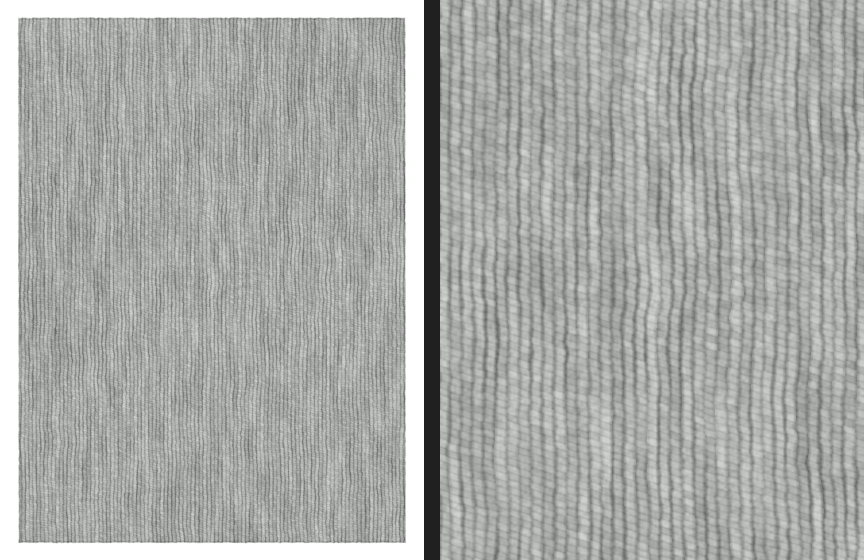
Left, the full canvas; right, a detail of the centre.
Write a Shadertoy shader that draws this texture.

```glsl
// Grey loop-pile rug with about 100 fine vertical ribs on a white ground.

float hash(vec2 p) {
    return fract(sin(dot(p, vec2(127.1, 311.7))) * 43758.5453);
}

float noise(vec2 p) {
    vec2 i = floor(p), f = fract(p);
    f = f * f * (3.0 - 2.0 * f);
    return mix(mix(hash(i), hash(i + vec2(1, 0)), f.x),
               mix(hash(i + vec2(0, 1)), hash(i + vec2(1, 1)), f.x), f.y);
}

// Brightness of the pile; p runs from 0 to 1 over the rug
float pile(vec2 p) {
    // Ribs lean and wobble slightly
    float x = p.x * 100.0 + 0.5 * noise(p * vec2(14.0, 26.0))
            + 0.25 * noise(p * vec2(100.0, 130.0));
    float rib = floor(x);
    float across = fract(x) - 0.5;

    // Each rib has its own stagger of loops
    float y = p.y * 216.0 + 7.0 * hash(vec2(rib, 3.0)) + 0.5 * across;
    float loopId = floor(y);
    float along = fract(y) - 0.5;

    // Grooves fade in and out along their length
    float side = floor(x + 0.5);
    float depth = 0.35 + 0.9 * noise(vec2(side * 7.3, p.y * 22.0 + side));
    float groove = smoothstep(0.16, 0.5, abs(across)) * depth;

    // Yarn tone changes in runs, with small differences between loops
    float run = noise(vec2(rib * 5.7, p.y * 16.0 + rib * 3.1)) - 0.5;
    float grain = hash(vec2(rib, loopId)) - 0.5;
    float fibre = noise(p * vec2(330.0, 520.0)) - 0.5;
    float gap = smoothstep(0.2, 0.5, abs(along));
    float cloud = noise(p * vec2(5.0, 4.0)) - 0.5;

    return 0.715 - 0.2 * groove - 0.05 * gap + 0.13 * run
         + 0.07 * grain + 0.08 * fibre + 0.025 * cloud;
}

void mainImage(out vec4 fragColor, in vec2 fragCoord) {
    vec2 uv = fragCoord / iResolution.xy;
    float pixel = 1.0 / iResolution.y;

    // Average four samples to smooth the weave
    float tone = 0.0;
    for (int i = 0; i < 4; i++) {
        vec2 offset = (vec2(i % 2, i / 2) - 0.5) * 0.5;
        vec2 q = (fragCoord + offset) / iResolution.xy;
        tone += 0.25 * pile((q - vec2(0.044, 0.031)) / vec2(0.912, 0.937));
    }

    // Rug outline with a slightly uneven edge
    vec2 aspect = vec2(iResolution.x / iResolution.y, 1.0);
    vec2 centre = vec2(0.5 + 0.0012 * (0.5 - uv.y), 0.4995);
    vec2 d = (abs(uv - centre) - vec2(0.456, 0.4685)) * aspect;
    float edge = max(d.x, d.y) + 0.0015 * (noise(uv * 150.0) - 0.5);
    float cover = 1.0 - smoothstep(-pixel, pixel, edge);

    // Thin shaded binding
    tone -= 0.09 * smoothstep(-0.005, -0.001, edge);

    vec3 yarn = tone * vec3(0.995, 1.01, 0.995);
    fragColor = vec4(mix(vec3(1.0), clamp(yarn, 0.0, 1.0), cover), 1.0);
}
```
